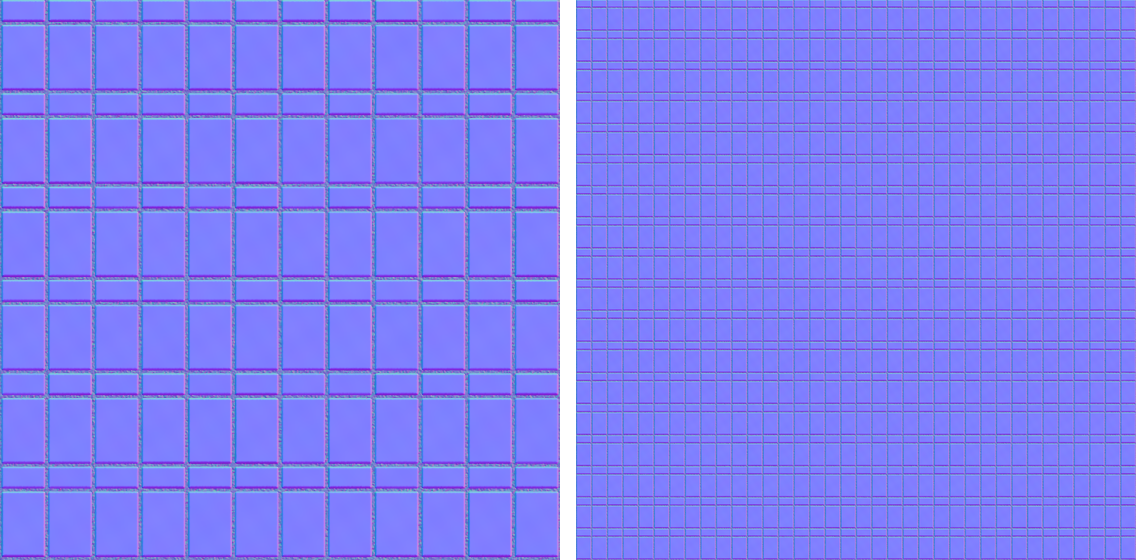
Left: one tile. Right: repeated 3 by 3.
This texture map is drawn by a Shadertoy shader. Its source:

```glsl
// Tangent-space normal map of bevelled wall tiles, tall and short courses, with rough grout.

#define COLUMNS 12.0      // tiles across; also the canvas size in tile widths
#define COURSE 2.0        // height of one tall + short pair, in tile widths
#define TALL 1.469        // height of the tall tile
#define SHIFT 0.031       // height of the lowest grout line
#define GAP 0.036         // half width of the grout
#define BEVEL 0.046       // width of the sloping tile edge
#define CORNER 0.04       // corner radius
#define STEEPNESS 1.0     // slope at the tile edge
#define GRAIN 336.0       // grout grains across the canvas
#define ROUGHNESS 0.36    // slope of the grout grains
#define FLATNESS 0.62     // length of the averaged normal in the grout
#define UNEVEN 0.02       // slope of the tile faces

const float TAU = 6.2831853;

vec3 hash3(vec2 p) {
    vec3 q = fract(p.xyx * vec3(0.1031, 0.1030, 0.0973));
    q += dot(q, q.yxz + 33.33);
    return fract((q.xxy + q.yzz) * q.zyx);
}

// Slope of scattered bumps and pits, one per cell, wrapping at the canvas edge
vec2 grainSlope(vec2 uv) {
    vec2 p = uv * GRAIN;
    vec2 cell = floor(p);
    vec2 slope = vec2(0.0);
    for (int y = -1; y <= 1; y++) {
        for (int x = -1; x <= 1; x++) {
            vec2 neighbour = cell + vec2(x, y);
            vec3 h = hash3(mod(neighbour, GRAIN));
            vec2 away = p - neighbour - h.xy;
            slope += (h.z * 2.0 - 1.0) * 5.0 * away * exp(-2.5 * dot(away, away));
        }
    }
    return slope;
}

// Gentle waves with whole periods across the canvas
vec2 waveSlope(vec2 uv) {
    vec2 p = uv * TAU;
    return vec2(sin(7.0 * p.x + 4.0 * p.y) + sin(17.0 * p.y - 11.0 * p.x),
                sin(9.0 * p.y - 5.0 * p.x) + sin(19.0 * p.x + 13.0 * p.y)) * 0.5;
}

// Signed distance to a rounded box, with its outward direction in yz
vec3 roundedBox(vec2 p, vec2 halfSize, float radius) {
    vec2 a = abs(p) - halfSize + radius;
    vec2 outer = max(a, 0.0);
    float d = length(outer) + min(max(a.x, a.y), 0.0) - radius;
    vec2 axis = a.x > a.y ? vec2(1.0, 0.0) : vec2(0.0, 1.0);
    vec2 dir = dot(outer, outer) > 0.0 ? normalize(outer) : axis;
    return vec3(d, dir * sign(p));
}

vec3 tileNormal(vec2 uv) {
    // Locate the tile
    vec2 p = uv * COLUMNS - vec2(0.0, SHIFT);
    float course = floor(p.y / COURSE);
    float rise = p.y - course * COURSE;
    bool isTall = rise < TALL;
    float base = isTall ? 0.0 : TALL;
    vec2 size = vec2(1.0, isTall ? TALL : COURSE - TALL);
    vec2 id = mod(vec2(floor(p.x), course * 2.0 + (isTall ? 0.0 : 1.0)), COLUMNS);
    vec3 variation = hash3(id + 3.0);

    // Bevelled edge, steeper and wider towards the left and bottom
    vec2 grain = grainSlope(uv);
    vec2 local = vec2(fract(p.x), rise - base) - 0.5 * size;
    vec3 box = roundedBox(local, 0.5 * size - GAP, CORNER);
    float d = box.x + 0.002 * grain.x;
    float lower = smoothstep(0.0, 0.8, -box.z);
    float lowerLeft = max(lower, smoothstep(0.0, 0.8, -box.y));
    float width = BEVEL * mix(1.0, 1.45, lower);
    float edge = smoothstep(-width, 0.0, d) * (1.0 - smoothstep(0.0, 0.012, d));
    float strength = STEEPNESS * mix(0.8, 1.15, lowerLeft) * mix(0.7, 1.2, variation.z);

    // Combine the face, edge and grout slopes
    float grout = smoothstep(-0.004, 0.012, d);
    vec2 face = UNEVEN * (waveSlope(uv) + variation.xy - 0.5);
    vec2 rough = ROUGHNESS * grain + vec2(-0.12, -0.02);
    vec2 slope = mix(face, rough, grout) + box.yz * edge * strength;
    return normalize(vec3(slope, 1.0)) * mix(1.0, FLATNESS, grout);
}

void mainImage(out vec4 fragColor, in vec2 fragCoord) {
    // Average four samples per pixel to smooth the edges
    vec3 normal = vec3(0.0);
    for (int i = 0; i < 4; i++) {
        vec2 offset = vec2(i % 2, i / 2) * 0.5 - 0.25;
        normal += tileNormal(fract((fragCoord + offset) / iResolution.xy));
    }
    fragColor = vec4(normal * 0.125 + 0.5, 1.0);
}
```
